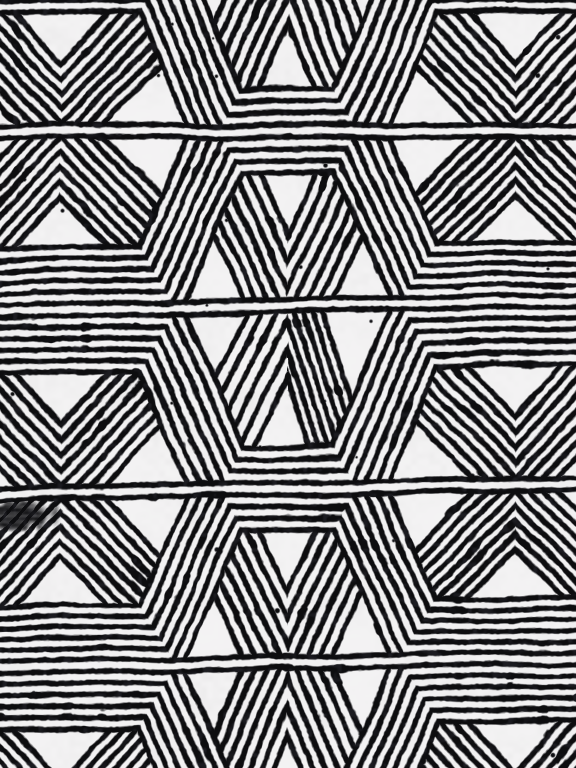
A WebGL 1 fragment shader for this pattern:

```glsl
precision highp float;
// Hand-inked black and white lattice: two kinds of hexagon, narrow and wide, in a
// brick layout, ringed by shared contour lines, filled with chevrons that point at
// double-ruled seams. Folding the plane leaves one quarter tile to draw.
uniform vec2 u_resolution;

float hash(vec2 p) {
  return fract(sin(dot(p, vec2(127.1, 311.7))) * 43758.5);
}

float noise(vec2 p) {
  vec2 i = floor(p), f = fract(p);
  f = f * f * (3.0 - 2.0 * f);
  return mix(mix(hash(i), hash(i + vec2(1.0, 0.0)), f.x),
             mix(hash(i + vec2(0.0, 1.0)), hash(i + 1.0), f.x), f.y);
}

// Distance, in line spacings, to the nearest whole-numbered line from 0 to last.
float lineDistance(float index, float last) {
  return abs(index - clamp(floor(index + 0.5), 0.0, last));
}

// Nested chevrons; q.x is the distance from the axis, q.y from the seam.
float chevrons(vec2 q, float slope, float apex, float spacing, float last) {
  float index = (q.x / slope - q.y + apex) / spacing;
  return lineDistance(index, last) * spacing * slope / sqrt(1.0 + slope * slope);
}

// Distance to the centre of the nearest ink line.
float latticeDistance(vec2 p) {
  const float halfWidth = 227.0;
  const float halfHeight = 178.5;
  float row = floor(p.y / halfHeight);
  float x = mod(p.x + halfWidth, 2.0 * halfWidth) - halfWidth;
  float u = abs(x);
  float v = abs(mod(p.y + halfHeight, 2.0 * halfHeight) - halfHeight);

  // Double seams stay clear of every other line.
  float seam = min(v, halfHeight - v);
  float dist = abs(seam - 6.0);
  if (seam < 6.0) return dist;

  // Contours run from 0 at the narrow hexagon to 6 at the wide one.
  float contour = max((u + 0.44 * v - 106.0) / 11.7, (v - 137.0) / 11.8);
  contour = min(contour, 6.0 - (62.0 - v) / 11.2);
  dist = min(dist, lineDistance(contour, 6.0) * 11.2);

  if (contour < 0.0) {
    // Some narrow hexagons lean to one side.
    float slope = 0.44 - 0.1 * sign(x) * max(cos(1.6 * row), 0.0);
    float last = slope > 0.5 ? 5.0 : 6.0;
    dist = min(dist, chevrons(vec2(u, v), slope, 72.0, 28.0, last));
  } else if (contour > 6.0) {
    vec2 q = vec2(halfWidth - u, halfHeight - v);
    dist = min(dist, chevrons(q, 0.95, 66.0, 15.0, 7.0));
  }
  return dist;
}

void main() {
  // Design space is 576 by 768, measured down from the top left.
  vec2 p = gl_FragCoord.xy / u_resolution * vec2(576.0, 768.0);
  p.y = 768.0 - p.y;
  float edge = max(1.1, 0.7 * 576.0 / u_resolution.x);

  // Uneven rows, a slight tilt lower down and an unsteady hand.
  vec2 q = p - vec2(288.0, 308.0);
  q.y += 2.1 * cos(3.14159 * q.y / 178.5);
  q.y += 0.017 * q.x * smoothstep(131.0, 305.0, p.y);
  q += 4.0 * (vec2(noise(p / 55.0), noise(p / 55.0 + 31.0)) - 0.5);
  q += 1.3 * (vec2(noise(p / 9.0 + 7.0), noise(p / 9.0 + 53.0)) - 0.5);

  // Brush width swells, frays and sometimes floods.
  float brush = 2.75 + 0.8 * (noise(p / 24.0 + 11.0) - 0.5);
  brush += 0.9 * (noise(p / 3.0) - 0.5);
  brush += 1.3 * smoothstep(0.78, 0.95, noise(p / 17.0 + 90.0));
  float ink = 1.0 - smoothstep(-edge, edge, latticeDistance(q) - brush);

  // Scattered ink specks.
  vec2 cell = floor(p / 48.0);
  vec2 spot = (cell + 0.2 + 0.6 * vec2(hash(cell + 3.0), hash(cell + 8.0))) * 48.0;
  float radius = 1.0 + 1.5 * hash(cell + 21.0);
  float speck = 1.0 - smoothstep(-edge, edge, length(p - spot) - radius);
  ink = max(ink, speck * step(0.82, hash(cell + 40.0)));

  // A dry smear at the left, under the third seam.
  vec2 s = (p - vec2(18.0, 515.0)) / vec2(44.0, 17.0);
  float smear = 1.0 - smoothstep(0.5, 1.1, length(s) + 0.5 * (noise(p / 8.0) - 0.5));
  ink = max(ink, smear * (0.7 + 0.3 * noise(p / vec2(14.0, 3.0))));

  vec3 paper = vec3(0.955, 0.952, 0.955) - 0.03 * noise(p / 40.0 + 5.0) * noise(p / 6.0);
  vec3 black = mix(vec3(0.05, 0.05, 0.06), vec3(0.11, 0.11, 0.13),
                   smoothstep(0.5, 1.0, noise(p / 5.0 + 17.0)));
  gl_FragColor = vec4(mix(paper, black, ink), 1.0);
}
```
